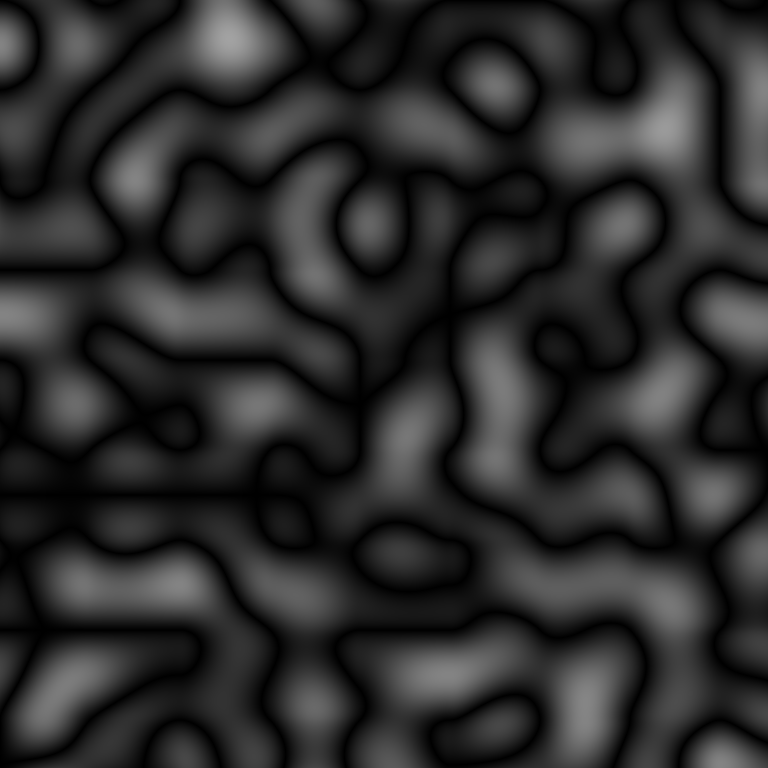
A WebGL 1 fragment shader for this texture:

```glsl
precision highp float;
// Soft grey blobs parted by thin, winding black seams: the absolute value of
// one octave of gradient noise. Eight gradient directions on a square lattice
// make some of the seams run straight along the axes.

#define CELLS 8.533      // lattice cells across the canvas
#define DIRECTIONS 8.0   // number of gradient directions
#define GAIN 1.03        // brightness of the blobs
#define SEED vec2(17.0, 43.0)

uniform vec2 u_resolution;

const float TAU = 6.2831853;

float hash(vec2 p) {
  vec3 q = fract(vec3(p.xyx) * 0.1031);
  q += dot(q, q.yzx + 33.33);
  return fract((q.x + q.y) * q.z);
}

// Unit gradient of a lattice node, snapped to the allowed directions
vec2 nodeGradient(vec2 node) {
  float angle = floor(hash(node + SEED) * DIRECTIONS) * TAU / DIRECTIONS;
  return vec2(cos(angle), sin(angle));
}

// Height that the gradient of one cell corner gives at the local point
float cornerHeight(vec2 cell, vec2 local, vec2 corner) {
  return dot(nodeGradient(cell + corner), local - corner);
}

float gradientNoise(vec2 p) {
  vec2 cell = floor(p);
  vec2 local = fract(p);
  vec2 blend = local * local * (3.0 - 2.0 * local);
  float lower = mix(cornerHeight(cell, local, vec2(0.0, 0.0)),
                    cornerHeight(cell, local, vec2(1.0, 0.0)), blend.x);
  float upper = mix(cornerHeight(cell, local, vec2(0.0, 1.0)),
                    cornerHeight(cell, local, vec2(1.0, 1.0)), blend.x);
  return mix(lower, upper, blend.y);
}

void main() {
  // The lattice starts at the upper left corner
  vec2 uv = gl_FragCoord.xy / u_resolution.y;
  vec2 p = vec2(uv.x, 1.0 - uv.y) * CELLS;

  // Folding at zero turns the sign changes into dark seams
  float grey = GAIN * abs(gradientNoise(p));
  gl_FragColor = vec4(vec3(grey), 1.0);
}
```
